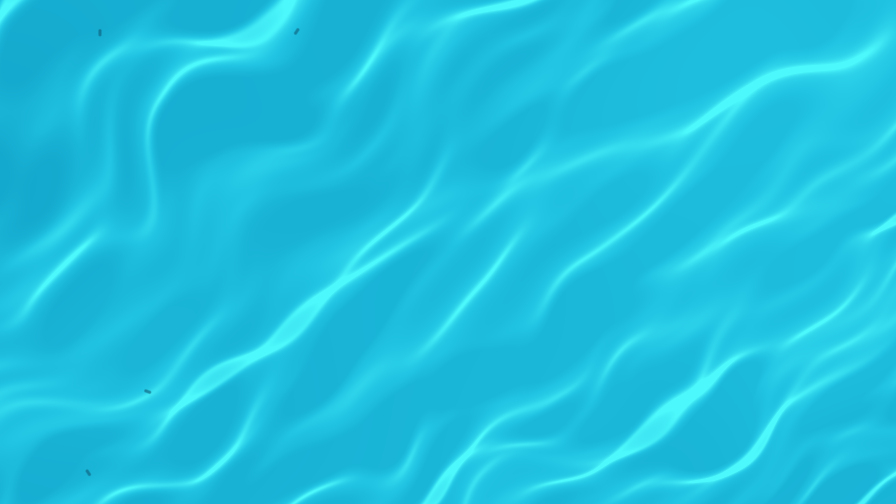
Reproduce this texture procedurally as a Shadertoy shader.

```glsl
// Sunlit pool water: wavy diagonal caustic lines focused on a turquoise floor.
#define STREAK_ANGLE 0.66    // radians, direction of the light lines
#define FOCUS 1.0            // lens strength of the ripples
#define LINE_WIDTH 0.0058    // softness of a focused line
#define MEANDER 0.12         // sideways sway of the lines
#define REACH 0.11           // farthest sideways travel of a ray
#define RAYS 52              // light segments gathered per point
#define TILT vec2(-0.12, 0.25) // perspective: finer toward lower right
#define DEEP vec3(0.075, 0.66, 0.805)
#define AQUA vec3(0.13, 0.77, 0.89)
#define GLINT vec3(0.29, 0.96, 0.98)
#define DEBRIS vec3(0.05, 0.36, 0.47)

float hash(vec2 cell) {
    uvec2 q = uvec2(ivec2(cell)) * uvec2(1597334673u, 3812015801u);
    uint h = (q.x ^ q.y) * 1597334673u;
    h = (h ^ (h >> 15)) * 2246822519u;
    h ^= h >> 13;
    return float(h >> 8) / 16777216.0;
}

float noise(vec2 p) {
    vec2 cell = floor(p), f = p - cell;
    f = f * f * f * (f * (f * 6.0 - 15.0) + 10.0);
    float low = mix(hash(cell), hash(cell + vec2(1, 0)), f.x);
    float high = mix(hash(cell + vec2(0, 1)), hash(cell + vec2(1, 1)), f.x);
    return mix(low, high, f.y);
}

// Sideways shift of a ray by two sheared trains of ripples
float refraction(vec2 p) {
    float fine = noise(vec2(p.x * 3.4, p.y * 16.0 - p.x * 2.4) + 37.0) - 0.5;
    float broad = noise(vec2(p.x * 2.7 + p.y, p.y * 11.0 + p.x * 2.0) + 91.0) - 0.5;
    return fine / 16.0 + broad / 11.0;
}

// Integral of the soft line profile
float profile(float e) {
    return 0.5 * e * inversesqrt(1.0 + e * e);
}

// Light density: each ray segment spreads its energy over where it lands
float caustic(vec2 p, float strength) {
    float stride = 2.0 * REACH / float(RAYS);
    float light = 0.0, previous = 0.0;
    for (int i = 0; i <= RAYS; i++) {
        float offset = float(i) * stride - REACH;
        float bend = strength * refraction(p + vec2(0.0, offset));
        float landing = (offset + bend) / LINE_WIDTH;
        if (i > 0) {
            float a = min(previous, landing);
            float b = max(max(previous, landing), a + 0.02);
            light += (profile(b) - profile(a)) / (b - a);
        }
        previous = landing;
    }
    return light * stride / LINE_WIDTH;
}

// Coverage of a few tiny floating specks
float specks(vec2 p, float aspect) {
    float cover = 0.0;
    for (int i = 0; i < 4; i++) {
        float id = float(i);
        vec2 center = vec2(hash(vec2(id, 5)) * aspect, hash(vec2(id, 9)));
        float turn = 6.283 * hash(vec2(id, 13));
        vec2 axis = vec2(cos(turn), sin(turn));
        vec2 d = p - center;
        d -= axis * clamp(dot(d, axis), -0.004, 0.004);
        cover = max(cover, 1.0 - smoothstep(0.001, 0.005, length(d)));
    }
    return cover;
}

void mainImage(out vec4 fragColor, in vec2 fragCoord) {
    vec2 p = fragCoord / iResolution.y;
    float aspect = iResolution.x / iResolution.y;
    vec2 r = p - 0.5 * vec2(aspect, 1.0);

    // Perspective, then axes along and across the streaks
    vec2 plane = r / (1.0 + dot(r, TILT));
    vec2 along = vec2(cos(STREAK_ANGLE), sin(STREAK_ANGLE));
    vec2 q = vec2(dot(plane, along), dot(plane, vec2(-along.y, along.x)));
    q.y += MEANDER * noise(q * vec2(4.5, 2.5) + 17.0);

    // Focused light
    float strength = FOCUS * mix(0.78, 1.2, noise(q * vec2(2.0, 3.5) + 53.0));
    float lines = max(sqrt(caustic(q, strength)) - 0.8, 0.0) * 0.8;

    // Broad, soft variation of the water
    float water = 0.05 + 0.2 * noise(q * vec2(1.6, 3.0) + 71.0);
    water += 0.07 * r.x - 0.04 * r.y;

    float tone = clamp(water + lines, 0.0, 1.05);
    vec3 color = mix(DEEP, AQUA, clamp(tone / 0.34, 0.0, 1.0));
    color = mix(color, GLINT, max(tone - 0.34, 0.0) / 0.66);
    color = mix(color, DEBRIS, 0.6 * specks(p, aspect));
    fragColor = vec4(color, 1.0);
}
```
